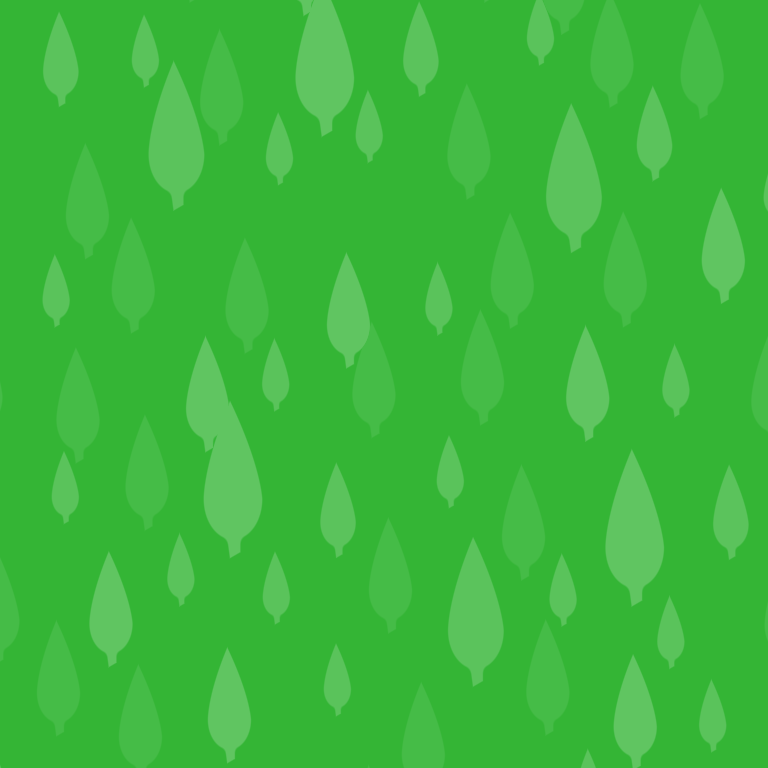
A Shadertoy shader for this pattern:

```glsl
// Pale upright leaves with short slanted stems, scattered over flat green.
// A staggered grid holds one jittered leaf per cell; each leaf is a distance
// function, and its size and opacity follow from a low-discrepancy value.

vec2 hash22(vec2 p) {
    vec3 q = fract(p.xyx * vec3(0.1031, 0.1030, 0.0973));
    q += dot(q, q.yzx + 33.33);
    return fract((q.xx + q.yz) * q.zy);
}

float smoothMin(float a, float b, float k) {
    float h = max(k - abs(a - b), 0.0) / k;
    return min(a, b) - 0.25 * k * h * h;
}

// Leaf of unit height; the origin lies at its widest point.
float leafDistance(vec2 p) {
    // Blade: tapered and slightly leaning above, half an ellipse below
    float side = abs(p.x + 0.03 * max(p.y, 0.0));
    float taper = side - 0.186 * (1.0 - pow(max(p.y, 0.0) / 0.624, 1.5));
    float bowl = 0.186 * (length(vec2(side, p.y) / vec2(0.186, 0.257)) - 1.0);
    float blade = p.y > 0.0 ? taper : bowl;

    // Stem: narrow strip with an oblique cut
    float left = -0.07 - 0.135 * p.y - p.x;
    float right = p.x - 0.047;
    float cut = (0.58 * p.x - 0.364 - p.y) * 0.865;
    float stem = max(max(left, right), max(cut, p.y + 0.1));

    return smoothMin(blade, stem, 0.03);
}

// Returns height and opacity for a value in 0..1.
vec2 leafKind(float pick) {
    if (pick < 0.37) return vec2(0.151, 0.088); // faint, medium
    if (pick < 0.67) return vec2(0.095, 0.190); // small
    if (pick < 0.77) return vec2(0.124, 0.195);
    if (pick < 0.88) return vec2(0.151, 0.220);
    if (pick < 0.95) return vec2(0.195, 0.195);
    return vec2(0.205, 0.220);                  // tallest
}

void mainImage(out vec4 fragColor, in vec2 fragCoord) {
    vec2 uv = fragCoord / iResolution.y;
    vec2 grid = vec2(8.0, 7.0);
    float edge = 0.9 / iResolution.y;
    float veil = 0.0;

    // Nearby cells, odd rows shifted by half a column
    for (int j = -1; j <= 1; j++) {
        float row = floor(uv.y * grid.y) + float(j);
        float shift = 0.5 * mod(row, 2.0);
        for (int i = -1; i <= 1; i++) {
            vec2 cell = vec2(floor(uv.x * grid.x - shift) + float(i), row);
            vec2 jitter = (hash22(cell + 17.0) - 0.5) * vec2(0.42, 0.7);
            vec2 centre = (cell + vec2(shift, 0.0) + 0.5 + jitter) / grid;
            vec2 kind = leafKind(fract(dot(cell, vec2(0.7549, 0.5698)) + 0.31));

            vec2 p = (uv - centre) / kind.x + vec2(0.0, 0.124);
            float d = leafDistance(p) * kind.x;
            veil = max(veil, kind.y * (1.0 - smoothstep(-edge, edge, d)));
        }
    }

    vec3 green = vec3(0.202, 0.710, 0.208);
    fragColor = vec4(mix(green, vec3(1.0), veil), 1.0);
}
```
